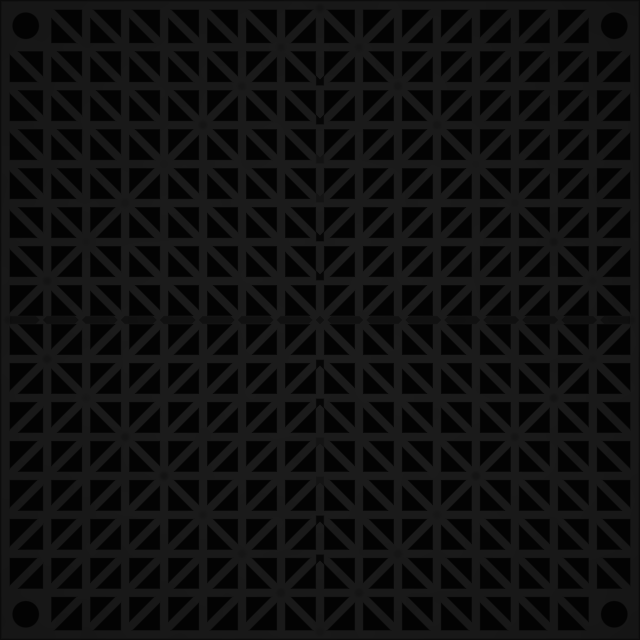
This pattern is drawn by a Shadertoy shader. Its source:

```glsl
// Dark moulded floor grate: 16 x 16 square cells braced by mirrored diagonals, with four corner holes.

const float PITCH = 0.0609;      // cell size as a share of the canvas
const float BAR_HALF = 0.107;    // the lengths below are in cells
const float BRACE_HALF = 0.103;
const float FRAME_START = 7.96;
const vec3 PLASTIC = vec3(0.105);
const vec3 VOID_COLOR = vec3(0.010);

float hash(vec2 p) {
    return fract(sin(dot(p, vec2(127.1, 311.7))) * 43758.5453);
}

float noise(vec2 p) {
    vec2 i = floor(p), f = fract(p);
    f = f * f * (3.0 - 2.0 * f);
    return mix(mix(hash(i), hash(i + vec2(1, 0)), f.x),
               mix(hash(i + vec2(0, 1)), hash(i + vec2(1, 1)), f.x), f.y);
}

float fill(float d, float edge) {
    return 1.0 - smoothstep(-edge, edge, d);
}

// Straight bars on the inner grid lines
float barDistance(vec2 q) {
    vec2 d = abs(q - min(floor(q + 0.5), 7.0));
    return min(d.x, d.y) - BAR_HALF;
}

// Braces radiate from the centre, except across the diamond of turned cells
float braceDistance(vec2 q) {
    vec2 cell = floor(q), f = fract(q);
    bool turned = abs(cell.x + cell.y - 7.0) < 0.5;
    float d = turned ? f.x + f.y - 1.0 : f.x - f.y;
    return abs(d) * 0.7071 - BRACE_HALF;
}

// Outer frame joined to the solid corner plates
float frameDistance(vec2 q) {
    return min(FRAME_START - max(q.x, q.y), 7.0 - min(q.x, q.y));
}

// Pointed recesses along the horizontal centre bar
float recessDistance(vec2 q) {
    float u = fract(q.x - 0.15 + 0.5) - 0.5;
    return max(q.y - 0.10, 0.04 + q.y - abs(u));
}

// Wedge-cut notches beside the crossings of the vertical centre bar
float notchDistance(vec2 q, float row) {
    float c = q.y - row - 0.14;
    return max(q.x - 0.10, max(-c - 0.12, c - 0.03 - q.x));
}

void mainImage(out vec4 fragColor, in vec2 fragCoord) {
    float size = min(iResolution.x, iResolution.y);
    vec2 grid = (fragCoord - 0.5 * iResolution.xy) / (size * PITCH);
    vec2 q = abs(grid);
    float edge = max(0.7 / (size * PITCH), 0.022);

    // Plastic tone: slightly uneven and dimmer toward the rim
    float tone = 1.03 - 0.0018 * dot(q, q) + 0.04 * (noise(grid * 1.7) - 0.5);
    vec3 plastic = PLASTIC * tone;

    // Lattice
    float solid = min(min(barDistance(q), braceDistance(q)), frameDistance(q));
    vec3 color = mix(VOID_COLOR, plastic, fill(solid, edge));

    // Worn centre bars
    float recess = fill(recessDistance(q), edge) * step(q.x, FRAME_START);
    color = mix(color, plastic * 0.62, recess);
    float row = clamp(floor(q.y + 0.3), 1.0, 6.0);
    float depth = abs(row - 3.5) > 1.0 ? 0.85 : 0.30;
    color = mix(color, VOID_COLOR, depth * fill(notchDistance(q, row), edge));

    // Faint scuffs where the diamond crosses the grid
    vec2 node = floor(grid + 0.5);
    float onDiamond = 1.0 - step(0.5, abs(abs(node.x) + abs(node.y) - 8.0));
    float scuff = fill(length(grid - node) - 0.10, 0.06) * onDiamond;
    color *= 1.0 - scuff * mix(0.05, 0.25, hash(node));

    // Corner holes and dark rim
    color = mix(color, VOID_COLOR, fill(length(q - 7.55) - 0.34, edge));
    color *= 1.0 - 0.5 * smoothstep(8.15, 8.21, max(q.x, q.y));

    fragColor = vec4(color, 1.0);
}
```
